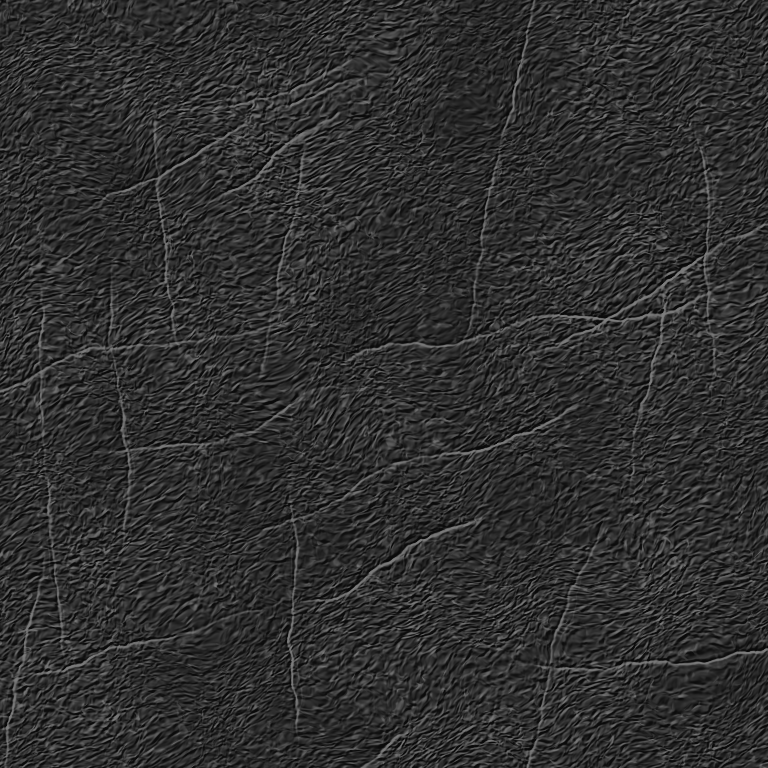
This texture is drawn by a three.js fragment shader. Its source:

```glsl
// Dark slate: fine leathery grain with pale flecks, crossed by long cracks.
// Grain and cracks are height fields; each is lit by the height difference
// between a point and its neighbour a small step towards the light.
#define BASE_TONE 0.168
#define GRAIN_RELIEF 0.39
#define CRACK_RELIEF 0.40
#define FLECK_GLOW 0.13
#define VEIN_GLOW 0.14
#define GRAIN_FREQ vec2(125.0, 205.0)
#define GRAIN_ANGLE 0.45
#define LIGHT_STEP vec2(-0.0010, 0.0017)
#define CRACK_COUNT 22
#define CRACK_WIDTH 0.0021
#define LEDGE_WIDTH 0.011

varying vec2 vUv;

vec2 hash2(vec2 p) {
  vec3 h = fract(p.xyx * vec3(0.1031, 0.1030, 0.0973));
  h += dot(h, h.yzx + 33.33);
  return fract((h.xx + h.yz) * h.zy);
}

float corner(vec2 cell, vec2 offset, vec2 f) {
  return dot(hash2(cell + offset) * 2.0 - 1.0, f - offset);
}

// Gradient noise, centred on zero
float noise(vec2 p) {
  vec2 cell = floor(p);
  vec2 f = p - cell;
  vec2 u = f * f * f * (f * (f * 6.0 - 15.0) + 10.0);
  float low = mix(corner(cell, vec2(0.0), f), corner(cell, vec2(1.0, 0.0), f), u.x);
  float high = mix(corner(cell, vec2(0.0, 1.0), f), corner(cell, vec2(1.0), f), u.x);
  return mix(low, high, u.y);
}

// Coordinates along and across a direction
vec2 alongAcross(vec2 p, float angle) {
  float c = cos(angle), s = sin(angle);
  return vec2(c * p.x + s * p.y, c * p.y - s * p.x);
}

// Short warped bumps whose slant drifts over the surface
vec2 grainCoords(vec2 p) {
  vec2 drift = 0.035 * vec2(noise(p * 9.0 + 5.0), noise(p * 9.0 + 75.0));
  vec2 q = alongAcross(p + drift, GRAIN_ANGLE) * GRAIN_FREQ + 40.0;
  return q + 1.1 * vec2(noise(q * 0.45 + 7.0), noise(q * 0.45 + 91.0));
}

float grainHeight(vec2 p) {
  vec2 q = grainCoords(p);
  return 0.7 * noise(q * 0.45) + noise(q + 19.0) + 0.22 * noise(q * 1.8 + 53.0);
}

// Thin pale curls along the zero lines of noise, kept in scattered spots
float flecks(vec2 p) {
  vec2 q = grainCoords(p);
  float curl = 1.0 - smoothstep(0.03, 0.17, abs(noise(q * 0.62 + 130.0)));
  return curl * smoothstep(0.02, 0.30, noise(p * 70.0 + 17.0));
}

// x: height of grooves with a sharp lip and a sloping ledge, y: pale veins
vec2 cracks(vec2 p) {
  vec2 sum = vec2(0.0);
  float rough = 0.0035 * noise(p * 60.0) + 0.0015 * noise(p * 140.0);
  for (int i = 0; i < CRACK_COUNT; i++) {
    float id = float(i);
    vec2 place = hash2(vec2(id, 3.7));
    vec2 shape = hash2(vec2(id, 18.3));
    bool upright = mod(id, 5.0) < 2.0;
    vec2 centre = upright
      ? vec2(fract(id * 0.618 + 0.12 * place.x), place.y)
      : vec2(place.x, fract(id * 0.382 + 0.12 * place.y));
    float angle = upright ? mix(1.28, 1.70, shape.x) : mix(-0.12, 0.60, shape.x);
    float halfLength = mix(0.13, 0.30, shape.y);
    vec2 q = alongAcross(p - centre, angle);
    if (abs(q.x) > halfLength || abs(q.y) > 0.13) continue;

    float bend = upright ? 0.025 : 0.06;
    float d = q.y + bend * noise(vec2(q.x * 6.0, id + 0.5))
      + 0.008 * noise(vec2(q.x * 24.0, id + 30.5)) + rough;
    float fade = 1.0 - smoothstep(0.6, 1.0, abs(q.x) / halfLength);
    fade *= clamp(0.85 + 1.2 * noise(vec2(q.x * 15.0, id + 60.5)), 0.35, 1.2);
    float lip = exp(-d * d / (CRACK_WIDTH * CRACK_WIDTH));
    float ledge = d > 0.0 ? exp(-d / LEDGE_WIDTH) : lip;
    sum.x -= fade * (0.5 * lip + mix(0.15, 0.8, place.x) * ledge);

    // A main strand under the lip and a second one that parts and rejoins it
    float strand = (d + 0.0022) / (0.75 * CRACK_WIDTH);
    float side = (d + 0.004 + 0.03 * noise(vec2(q.x * 13.0, id + 80.5))) / (0.6 * CRACK_WIDTH);
    sum.y += fade * (exp(-strand * strand) + 0.5 * exp(-side * side));
  }
  return sum;
}

void main() {
  vec2 p = vUv;
  vec2 towardsLight = p + LIGHT_STEP;
  float grain = grainHeight(p) - grainHeight(towardsLight);
  vec2 crack = cracks(p);
  float crackSlope = crack.x - cracks(towardsLight).x;

  // Worn and rough patches vary the grain contrast and the tone
  float patches = noise(p * 4.0 + 11.0) + 0.7 * noise(p * 11.0 + 29.0);
  float roughness = clamp(1.0 + 0.6 * patches, 0.6, 1.45);
  float tone = BASE_TONE + 0.04 * patches + GRAIN_RELIEF * roughness * grain;
  tone += FLECK_GLOW * roughness * flecks(p);
  tone += CRACK_RELIEF * crackSlope + VEIN_GLOW * min(crack.y, 1.2);

  // Soft limits for the deepest shadows and brightest edges
  tone = tone < 0.09 ? 0.035 + 0.055 * exp((tone - 0.09) / 0.055) : tone;
  tone = tone > 0.36 ? 0.36 + 0.14 * (1.0 - exp((0.36 - tone) / 0.14)) : tone;
  gl_FragColor = vec4(vec3(tone), 1.0);
}
```
